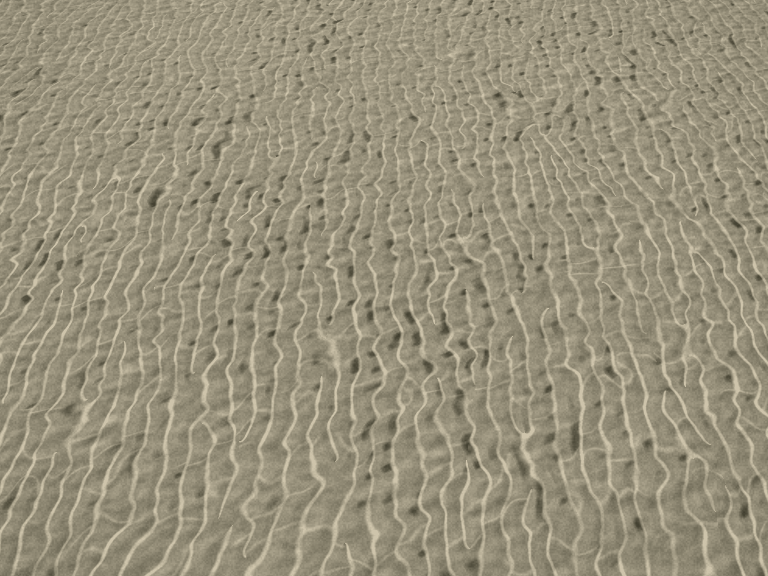
A Shadertoy shader for this texture:

```glsl
// Rippled sand seen at a slant: the canvas is projected onto a ground plane,
// where a warped phase with scattered forks forms bright scalloped crests.
// Staggered cross links, small oblique pits, wavelets and grain fill the troughs.

#define RIPPLES 46.0     // ripples per ground unit
#define HORIZON 1.9      // height of the vanishing point
#define DEPTH 1.65       // ground stretch along the view
#define FORK_CELL 5.5    // spacing of forks, in ripples
#define CREST_WIDTH 0.11 // half width, in ripples
#define CREST_LIGHT 0.78
#define LEE_SHADE 0.14
#define PIT_SHADE 0.75
#define LINK_LIGHT 0.32
#define RELIEF 0.36
#define GRAIN 0.28
#define BASE_TONE 0.46

const float TAU = 6.2831853;
const vec3 SHADE_COLOR = vec3(0.46, 0.44, 0.365);
const vec3 LIGHT_COLOR = vec3(0.75, 0.715, 0.62);

vec2 hash2(vec2 p) {
    vec3 q = fract(p.xyx * vec3(0.1031, 0.1030, 0.0973));
    q += dot(q, q.yzx + 33.33);
    return fract((q.xx + q.yz) * q.zy);
}

float noise(vec2 p) {
    vec2 i = floor(p), f = fract(p);
    f = f * f * (3.0 - 2.0 * f);
    float low = mix(hash2(i).x, hash2(i + vec2(1, 0)).x, f.x);
    float high = mix(hash2(i + vec2(0, 1)).x, hash2(i + vec2(1, 1)).x, f.x);
    return mix(low, high, f.y);
}

// Phase offset of paired dislocations, where a ripple starts and ends
float forkPhase(vec2 g) {
    vec2 cell = floor(g / FORK_CELL);
    float phase = 0.0;
    for (int y = -1; y <= 1; y++)
    for (int x = -1; x <= 1; x++) {
        vec2 id = cell + vec2(x, y);
        vec2 h = hash2(id + 17.0);
        vec2 arm = vec2(h.y - 0.5, 0.9 + h.x);
        vec2 center = g - (id + h) * FORK_CELL;
        vec2 a = center - arm, b = center + arm;
        float angle = atan(a.x * b.y - a.y * b.x, dot(a, b));
        float reach = 1.0 - smoothstep(0.5, 1.0, length(center) / FORK_CELL);
        phase += reach * angle / TAU;
    }
    return phase;
}

// Slow bends, meanders, kinks and short scallops
float ripplePhase(vec2 g) {
    float bend = 1.4 * noise(g * 0.09);
    float meander = 0.55 * noise(g * vec2(0.35, 0.45) + 7.0);
    float kink = 0.5 * noise(vec2(0.6 * g.x + 0.2 * g.y, 1.1 * g.y - 0.3 * g.x) + 31.0);
    float scallop = 0.22 * noise(vec2(0.9 * g.x, 2.1 * g.y - 0.6 * g.x) + 43.0);
    return g.x + bend + meander + kink + scallop + forkPhase(g);
}

// Small wavelets lying across the ripples
float wavelets(vec2 g) {
    vec2 q = vec2(1.0 * g.x + 0.3 * g.y, 1.9 * g.y - 0.7 * g.x);
    return 0.75 * noise(q + 53.0) + 0.6 * noise(q * 2.3 + 11.0);
}

void mainImage(out vec4 fragColor, in vec2 fragCoord) {
    vec2 uv = fragCoord / iResolution.y;
    float aspect = iResolution.x / iResolution.y;

    // Ground position, measured in ripple spacings
    float dist = HORIZON - uv.y;
    vec2 ground = vec2(uv.x - 0.53 * aspect, DEPTH) * RIPPLES / dist + 200.0;
    float pixel = RIPPLES / (dist * iResolution.y);
    float far = smoothstep(0.45, 1.0, uv.y);

    // Signed offset from the nearest crest, and index of the trough
    float phase = ripplePhase(ground);
    float side = fract(phase) - 0.5;
    float trough = floor(phase - 0.5);

    // Bright crests, uneven along their length and weaker far away
    float crest = 1.0 - smoothstep(0.15 * CREST_WIDTH, CREST_WIDTH + 0.6 * pixel, abs(side));
    crest *= mix(0.45, 1.2, noise(ground * 0.7 + 71.0)) * mix(1.0, 0.5, far);

    // Oblique links across each trough, staggered from one to the next
    float across = fract(phase - 0.5);
    float row = 0.5 * ground.y + 0.9 * noise(ground * 0.8 + 23.0);
    row += hash2(vec2(trough, 3.0)).x - 0.22 * across;
    float step2 = fract(row) - 0.5;
    float link = 1.0 - smoothstep(0.0, 0.06 + 0.6 * pixel, abs(step2));
    link *= smoothstep(0.3, 0.65, noise(ground * 0.6 + 61.0)) * mix(1.0, 0.6, far);
    float hollow = 1.0 - smoothstep(0.0, 0.15, abs(step2 + 0.17));

    // Lee shade and small pits beside the crests
    float lee = 1.0 - smoothstep(0.05, 0.36, abs(side + 0.22));
    vec2 pitPos = vec2(1.0 * ground.x + 0.4 * ground.y, 2.1 * ground.y - 1.0 * ground.x);
    float cluster = noise(ground * 0.13 + 91.0) - 0.5;
    float pit = smoothstep(0.68, 1.0, noise(pitPos + 5.0) + 0.3 * cluster);
    pit *= lee;

    // Side-lit wavelets
    vec2 light = vec2(0.13, -0.16);
    float relief = wavelets(ground + light) - wavelets(ground - light);

    // Grain and broad changes of tone
    float grain = noise(uv * 370.0) - 0.5;
    float broad = noise(uv * 2.3 + 3.0) - 0.5;
    float corner = length((uv - vec2(0.5 * aspect, 0.55)) / vec2(aspect, 1.0));

    float tone = BASE_TONE + CREST_LIGHT * crest + LINK_LIGHT * link * (1.0 - crest);
    tone -= LEE_SHADE * (lee + 0.7 * hollow) + PIT_SHADE * pit;
    tone += RELIEF * relief + GRAIN * grain + 0.06 * broad + 0.1 * far;
    tone -= 0.15 * smoothstep(0.4, 0.8, corner);
    tone = clamp(tone, -0.7, 1.2);

    fragColor = vec4(mix(SHADE_COLOR, LIGHT_COLOR, tone), 1.0);
}
```
